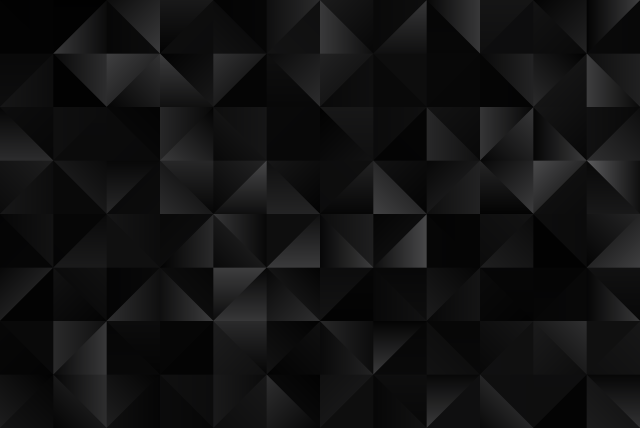
Give the GLSL for this background, as a WebGL 1 fragment shader.

```glsl
precision highp float;
// Dark mosaic of 12 by 8 square cells, each cut in two by a diagonal.
// Diagonals alternate like a checkerboard, so they join into diamonds;
// every triangle gets its own hashed linear gradient from black to grey.

uniform vec2 u_resolution;

#define GRID vec2(12.0, 8.0)   // cells across and down
#define BASE_MIN 0.004         // darkest end of a gradient
#define BASE_MAX 0.064         // lightest dark end
#define GLOW 0.25              // strongest rise along a gradient
#define GLOW_BIAS 2.0          // higher: fewer bright triangles
#define SIDE_FADE 0.25         // dimmer on the left, brighter on the right
#define SEED 7.0
#define SAMPLES 3              // supersampling per axis

const vec3 TINT = vec3(0.99, 0.99, 1.01);

float hash(vec3 p) {
  p = fract(p * vec3(0.1031, 0.1030, 0.0973));
  p += dot(p, p.yzx + 33.33);
  return fract((p.x + p.y) * p.z);
}

// Grey level at a point given in cell units
float facet(vec2 p) {
  vec2 cell = clamp(floor(p), vec2(0.0), GRID - 1.0);
  vec2 q = p - cell;

  // Mirror odd cells so that the cut flips direction
  float odd = mod(cell.x + cell.y, 2.0);
  float cutX = mix(q.x, 1.0 - q.x, odd);
  float side = step(cutX, q.y);

  // Random traits of this triangle
  vec3 id = vec3(cell + SEED, side * 5.0 + SEED);
  float base = mix(BASE_MIN, BASE_MAX, hash(id));
  float glow = GLOW * pow(hash(id + 17.0), GLOW_BIAS);
  glow *= 1.0 + SIDE_FADE * (2.0 * cell.x / (GRID.x - 1.0) - 1.0);

  // Gradient in one of eight directions, spanning the cell
  float angle = floor(hash(id + 41.0) * 8.0) * 0.785398;
  vec2 dir = vec2(cos(angle), sin(angle));
  float span = abs(dir.x) + abs(dir.y);
  float ramp = clamp(dot(q - 0.5, dir) / span + 0.5, 0.0, 1.0);
  return base + glow * ramp;
}

void main() {
  // Average a few samples per pixel for smooth edges
  float grey = 0.0;
  for (int j = 0; j < SAMPLES; j++) {
    for (int i = 0; i < SAMPLES; i++) {
      vec2 offset = (vec2(float(i), float(j)) + 0.5) / float(SAMPLES) - 0.5;
      grey += facet((gl_FragCoord.xy + offset) / u_resolution * GRID);
    }
  }
  grey /= float(SAMPLES * SAMPLES);
  gl_FragColor = vec4(grey * TINT, 1.0);
}
```
